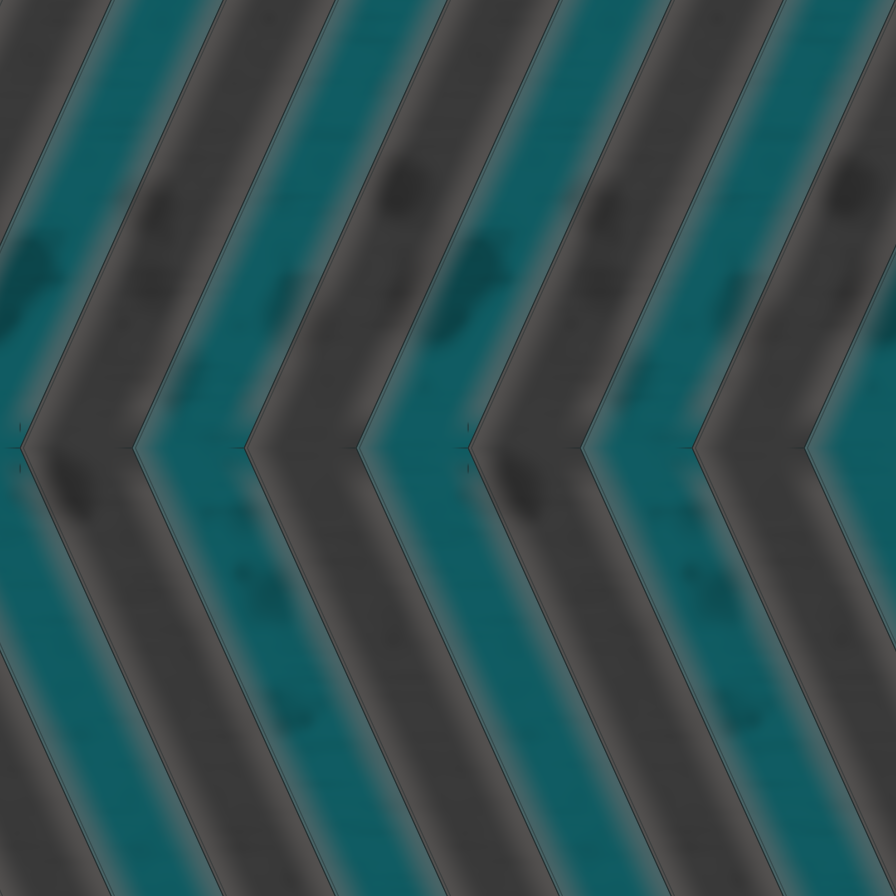
A WebGL 2 fragment shader for this pattern:

```glsl
#version 300 es
precision highp float;
// Tiling chevrons pointing left: teal and charcoal bands, folded at mid height.
// A sheared stripe coordinate gives the bands, their pale worn rims and thin
// grooves; wrapped cellular blotches, repeating twice across, add the stains.

uniform vec2 u_resolution;
out vec4 fragColor;

const float REPEATS = 4.0;          // teal + charcoal pairs across
const float SHEAR = 0.2266;         // sideways run of one chevron arm
const float OFFSET = 0.0225;        // where the first charcoal tip sits
const float WEAR_REPEATS = 2.0;     // stain repeats across
const float RIM_WIDTH = 0.043;
const float GROOVE_HALF = 0.0008;
const float GROOVE_GAP = 0.0036;    // between main and faint groove
const float TIP_FADE = 0.055;       // height over which rims vanish at tips
const float TIP_CRACK = 0.022;
const float NICK_HEIGHT = 0.023;
const vec2 STAIN_CELLS = vec2(4.0, 8.0);
const vec2 STREAK_CELLS = vec2(5.0, 60.0);

const vec3 TEAL = vec3(0.060, 0.355, 0.380);
const vec3 TEAL_RIM = vec3(0.285, 0.390, 0.400);
const vec3 CHARCOAL = vec3(0.222, 0.222, 0.222);
const vec3 CHARCOAL_RIM = vec3(0.325, 0.315, 0.310);
const vec3 GROOVE = vec3(0.120, 0.165, 0.170);

vec3 hash3(vec2 cell) {
    vec3 p = fract(cell.xyx * vec3(0.1031, 0.1030, 0.0973));
    p += dot(p, p.yxz + 33.33);
    return fract((p.xxy + p.yzz) * p.zyx);
}

// Sum of soft spots, one per cell, on a grid that wraps after `cells`.
float spots(vec2 uv, vec2 cells, float seed) {
    vec2 p = uv * vec2(WEAR_REPEATS, 1.0) * cells;
    vec2 base = floor(p);
    float sum = 0.0;
    for (int j = -1; j <= 1; j++) {
        for (int i = -1; i <= 1; i++) {
            vec2 cell = base + vec2(i, j);
            vec3 h = hash3(mod(cell, cells) + seed);
            vec2 d = p - cell - 0.15 - 0.7 * h.xy;
            sum += h.z * h.z * exp(-dot(d, d) * mix(10.0, 5.0, h.x));
        }
    }
    return sum;
}

// Coverage of a thin line, stable when thinner than a pixel.
float thinLine(float d, float halfWidth, float px) {
    float cover = clamp((halfWidth - abs(d)) / px + 0.5, 0.0, 1.0);
    return cover * min(1.0, 2.0 * halfWidth / px);
}

void main() {
    vec2 uv = gl_FragCoord.xy / u_resolution;
    float px = 1.0 / min(u_resolution.x, u_resolution.y);

    // Stripe coordinate and distances to the band's two edges
    float fold = abs(uv.y - 0.5);
    float stripe = uv.x - OFFSET - 2.0 * SHEAR * fold;
    float phase = fract(stripe * REPEATS);
    float band = fract(stripe * REPEATS * 2.0);
    float fromLeft = band / (REPEATS * 2.0);
    float fromRight = (1.0 - band) / (REPEATS * 2.0);
    float edge = fromLeft < fromRight ? fromLeft : -fromRight;
    float tealSide = (0.25 - abs(phase - 0.75)) / REPEATS;
    float teal = clamp(tealSide / px + 0.5, 0.0, 1.0);

    // Stains and faint level streaks
    float stain = spots(uv, STAIN_CELLS, 11.0);
    float detail = spots(uv, STAIN_CELLS * 3.0, 47.0);
    float streak = spots(uv, STREAK_CELLS, 83.0);

    // Pale rims, absent just outside each tip
    float rimWidth = RIM_WIDTH * (1.06 - 0.25 * stain + 0.1 * detail);
    float tipFade = smoothstep(0.0, TIP_FADE, fold);
    float rim = 1.0 - smoothstep(0.0, rimWidth, fromLeft);
    rim = max(rim, tipFade * (1.0 - smoothstep(0.0, rimWidth, fromRight)));

    vec3 color = mix(mix(CHARCOAL, CHARCOAL_RIM, rim), mix(TEAL, TEAL_RIM, rim), teal);
    float wear = 0.24 * smoothstep(0.25, 0.95, stain + 0.25 * detail);
    wear += 0.035 * (detail - 0.3) + 0.035 * (streak - 0.3);
    color *= 1.0 - wear * (1.0 - 0.6 * rim);

    // Double groove along every edge
    float groove = 0.85 * thinLine(edge, GROOVE_HALF, px);
    groove = max(groove, 0.4 * thinLine(edge - GROOVE_GAP, GROOVE_HALF, px));

    // Short cracks ahead of the tips and small nicks beside some of them
    float crack = thinLine(uv.y - 0.5, GROOVE_HALF, px);
    crack *= 1.0 - smoothstep(0.0, TIP_CRACK, fromRight);
    float nickX = (fract((uv.x - OFFSET) * WEAR_REPEATS + 0.5) - 0.5) / WEAR_REPEATS;
    float nick = thinLine(nickX, GROOVE_HALF, px);
    nick *= 1.0 - smoothstep(0.002, 0.007, abs(fold - NICK_HEIGHT));
    groove = max(groove, max(0.6 * crack, 0.6 * nick));

    fragColor = vec4(mix(color, GROOVE, groove), 1.0);
}
```
